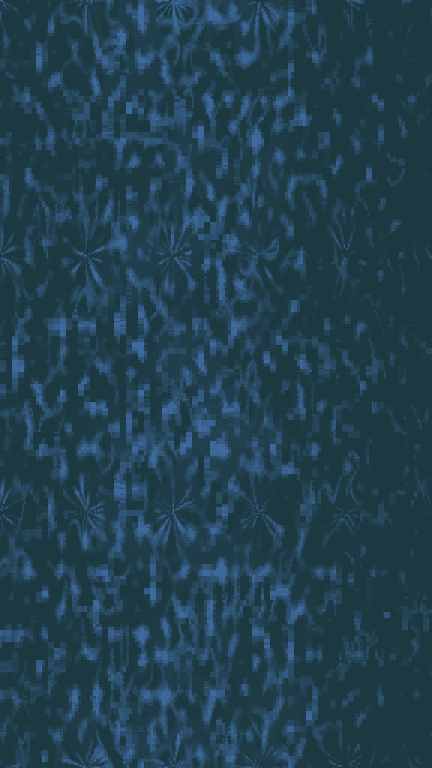
This pattern is drawn by a Shadertoy shader. Its source:

```glsl
// Blue woven flecks on dark teal, with ray bursts at the joints of a 5 by 3 grid.

vec2 hash2(vec2 p) {
    vec3 q = fract(p.xyx * vec3(0.1031, 0.1030, 0.0973));
    q += dot(q, q.yzx + 33.33);
    return fract((q.xx + q.yz) * q.zy);
}

vec2 gradientAt(vec2 cell) {
    float angle = 6.2832 * hash2(cell + 91.0).x;
    return vec2(cos(angle), sin(angle));
}

float gradientNoise(vec2 p) {
    vec2 i = floor(p), f = p - i;
    vec2 u = f * f * f * (f * (f * 6.0 - 15.0) + 10.0);
    float a = dot(gradientAt(i), f);
    float b = dot(gradientAt(i + vec2(1, 0)), f - vec2(1, 0));
    float c = dot(gradientAt(i + vec2(0, 1)), f - vec2(0, 1));
    float d = dot(gradientAt(i + vec2(1, 1)), f - vec2(1, 1));
    return mix(mix(a, b, u.x), mix(c, d, u.x), u.y);
}

// Offset from the nearest grid joint, in canvas widths
vec2 jointOffset(vec2 p, float aspect, out vec2 joint) {
    vec2 pitch = vec2(1.0, aspect) / vec2(5.0, 3.0);
    joint = round(p / pitch);
    return p - joint * pitch;
}

float burstWeight(vec2 offset) {
    vec2 e = offset / vec2(0.05, 0.105);
    return exp(-dot(e, e));
}

// Snap to blocks whose width and height vary from tile to tile
vec2 blockSnap(vec2 p, float burst) {
    vec2 size = exp2(floor(hash2(floor(p * 18.0)) * vec2(2.99, 2.6) * (1.0 - burst))) / 288.0;
    vec2 block = floor(p / size);
    vec2 jitter = (hash2(block + 13.0) - 0.5) * vec2(0.005, 0.007) * (1.0 - 0.7 * burst);
    return (block + 0.5) * size + jitter;
}

float threadBrightness(vec2 p, float aspect) {
    vec2 joint;
    float burst = burstWeight(jointOffset(p, aspect, joint));
    vec2 s = blockSnap(p, burst);
    vec2 offset = jointOffset(s, aspect, joint);
    vec2 ray = offset / max(length(offset), 0.001);

    // Flecks turn into rays close to a joint
    float fleck = gradientNoise(s * vec2(38, 21));
    float rays = 1.15 * gradientNoise(ray * 4.0 + offset * 11.0 + joint * 17.3 + 50.0);
    fleck = mix(fleck, rays, burst);

    // Thin upright strands, broken into lengths
    float strand = 1.0 - 8.0 * abs(gradientNoise(s * vec2(27, 11) + 70.0));
    strand *= smoothstep(-0.1, 0.3, gradientNoise(s * vec2(13, 9) + 140.0));

    // Denser in the middle, sparse towards the right
    float density = 0.1 * exp(-18.0 * pow(p.x - 0.45, 2.0)) - 0.2 * smoothstep(0.6, 1.0, p.x);
    density += 0.15 * gradientNoise(p * vec2(5, 6) + 30.0);

    float glow = max(2.4 * (fleck + density) - 0.15, 0.65 * strand + density);
    float wear = 0.75 + 0.4 * hash2(floor(s * 288.0)).x;
    return clamp(glow * wear, 0.0, 1.0);
}

void mainImage(out vec4 fragColor, in vec2 fragCoord) {
    float aspect = iResolution.y / iResolution.x;
    float brightness = 0.0;

    // Four samples soften the block edges
    for (int i = 0; i < 4; i++) {
        vec2 shift = vec2(i & 1, i >> 1) * 0.5 - 0.25;
        brightness += 0.25 * threadBrightness((fragCoord + shift) / iResolution.x, aspect);
    }

    fragColor = vec4(mix(vec3(0.11, 0.22, 0.25), vec3(0.24, 0.41, 0.61), brightness), 1.0);
}
```
